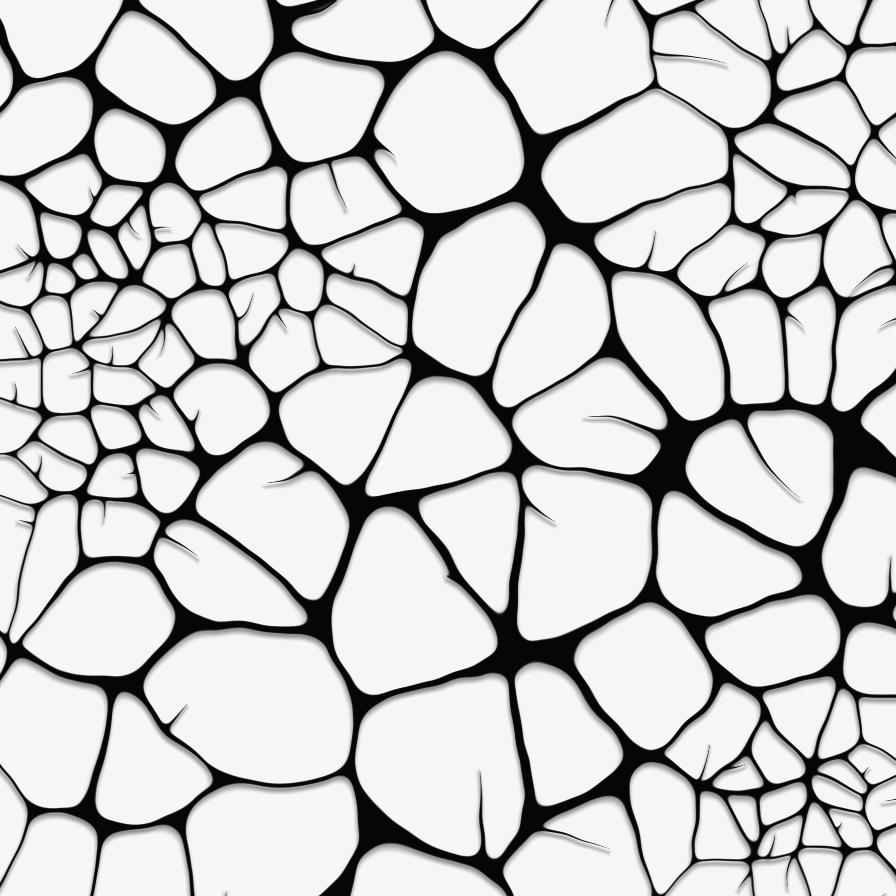
Write a Shadertoy shader that draws this texture.

```glsl
// Glossy black ink webs stretched over white paper, with soft shadows below.
// Voronoi sites crowd in patches; a smooth minimum over the cell borders rounds
// the cells and swells the joints, and tapered tendrils reach into some cells.

#define GRID 5.0          // coarse cells across the canvas
#define JITTER 0.80       // site scatter inside a grid cell
#define EMPTY 0.22        // share of small sites left out
#define FILLET 0.23       // corner rounding per cell size
#define THIN 0.0010       // least half width of a strand
#define SWELL 0.017       // extra half width per cell size
#define TENDRILS 0.45     // share of cells with a loose tendril
#define SHADOW_SHIFT vec2(0.0008, 0.0045)
#define SHADOW_DEPTH 0.40
#define PAPER vec3(0.966, 0.966, 0.965)
#define INK vec3(0.025, 0.025, 0.024)

float hash(vec2 p) {
    return fract(sin(dot(p, vec2(127.1, 311.7))) * 43758.5453);
}

vec2 hash2(vec2 p) {
    return vec2(hash(p), hash(p + 37.3));
}

float noise(vec2 p) {
    vec2 i = floor(p), f = fract(p);
    f = f * f * (3.0 - 2.0 * f);
    return mix(mix(hash(i), hash(i + vec2(1, 0)), f.x),
               mix(hash(i + vec2(0, 1)), hash(i + vec2(1, 1)), f.x), f.y);
}

vec2 warp(vec2 p, float freq, float amount) {
    return amount * (vec2(noise(p * freq), noise(p * freq + 51.7)) - 0.5);
}

float smoothMin(float a, float b, float r) {
    float h = max(r - abs(a - b), 0.0);
    return min(a, b) - 0.25 * h * h / r;
}

// Patch of small cells: centre, radius, strength
float patchAt(vec2 p, vec2 centre, float radius, float strength) {
    vec2 d = (p - centre) / radius;
    return strength * exp(-dot(d, d));
}

// Number of sites along each side of a coarse cell
float splits(vec2 cell) {
    vec2 p = (cell + 0.5) / GRID;
    float crowd = patchAt(p, vec2(0.18, 0.66), 0.21, 1.0)
                + patchAt(p, vec2(0.92, 0.88), 0.19, 0.95)
                + patchAt(p, vec2(0.93, 0.06), 0.15, 0.85)
                + patchAt(p, vec2(0.10, 0.12), 0.18, 0.45);
    return 1.0 + floor(clamp(4.0 * crowd + 1.3 * hash(cell + 9.1), 0.0, 4.0));
}

// Site of one slot; left-out sites are sent far away
vec2 site(vec2 cell, float index, float n) {
    vec2 slot = vec2(mod(index, n), floor((index + 0.5) / n));
    vec2 key = cell * 5.0 + slot + 3.7;
    if (n > 1.5 && hash(key + 71.9) < EMPTY) return vec2(99.0);
    return (cell + (slot + 0.5 + JITTER * (hash2(key) - 0.5)) / n) / GRID;
}

// Tapered, bent tendril growing from the border back along the aim
float tendril(vec2 rel, vec2 aim, float reach, float size, vec2 seed) {
    float grown = reach - dot(rel, aim);
    float span = reach * (0.55 + 0.6 * hash(seed + 2.0));
    float inner = max(grown, 0.0), bend = hash(seed + 4.0) - 0.5;
    float side = dot(rel, vec2(-aim.y, aim.x)) - bend * inner * inner / span;
    float width = (THIN + 0.014 * size) * (1.0 - clamp(inner / span, 0.0, 1.0));
    return max(abs(side) - width, grown - span);
}

// Signed distance to the web, negative inside the ink
float web(vec2 p) {
    p += warp(p, 10.0, 0.024) + warp(p, 34.0, 0.006);
    vec2 home = floor(p * GRID), nearest = vec2(0.0);
    float best = 1e9, size = 1.0;

    for (int k = 0; k < 9; k++) {
        vec2 cell = home + vec2(k % 3 - 1, k / 3 - 1);
        float n = splits(cell);
        for (float i = 0.0; i < n * n; i++) {
            vec2 s = site(cell, i, n);
            float d = dot(p - s, p - s);
            if (d < best) { best = d; nearest = s; size = 1.0 / (GRID * n); }
        }
    }

    // Smooth minimum of the borders, and the border distance along the aim
    vec2 seed = floor(nearest * 2000.0 + 0.5);
    float angle = 6.2832 * hash(seed), reach = 1e3, dist = 1e3;
    float flow = mix(0.35, 1.65, noise(p * 8.0 + 4.0));
    vec2 aim = vec2(cos(angle), sin(angle));
    for (int k = 0; k < 9; k++) {
        vec2 cell = home + vec2(k % 3 - 1, k / 3 - 1);
        float n = splits(cell), other = 1.0 / (GRID * n);
        for (float i = 0.0; i < n * n; i++) {
            vec2 s = site(cell, i, n), gap = s - nearest;
            if (dot(gap, gap) < 1e-8) continue;
            float d = dot(0.5 * (nearest + s) - p, normalize(gap));
            d -= flow * (THIN + SWELL * 0.5 * (size + other));
            dist = smoothMin(dist, d, FILLET * min(size, other) * (0.5 + 0.5 * flow));
            float facing = dot(gap, aim);
            if (facing > 0.0) reach = min(reach, 0.5 * dot(gap, gap) / facing);
        }
    }
    if (hash(seed + 8.0) > TENDRILS) return dist;
    return smoothMin(dist, tendril(p - nearest, aim, reach, size, seed), 0.1 * size);
}

void mainImage(out vec4 fragColor, in vec2 fragCoord) {
    vec2 p = fragCoord / iResolution.y;
    float pixel = 0.75 / iResolution.y;
    float here = web(p), above = web(p + SHADOW_SHIFT);

    // Paper under the shadow, then ink with a faintly lit rim
    vec3 paper = PAPER - SHADOW_DEPTH * (1.0 - smoothstep(-0.004, 0.005, above));
    vec3 ink = INK + 0.10 * smoothstep(-0.0016, 0.0, here);
    fragColor = vec4(mix(ink, paper, smoothstep(-pixel, pixel, here)), 1.0);
}
```
